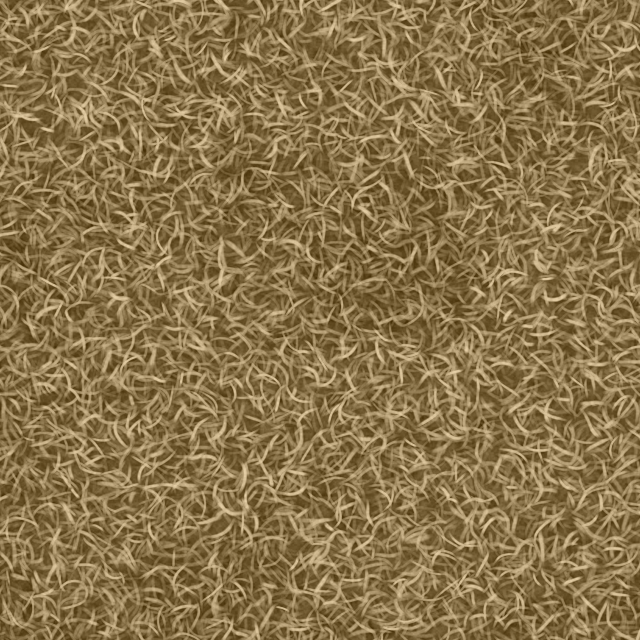
Give the GLSL for this texture, as a Shadertoy shader.

```glsl
// A dense mat of short, pale, curved fibres tangled over a dark brown ground.
// Each layer scatters tapered arcs on a jittered grid; every layer shades the
// one below and is lighter than it, and a fine grain roughens the result.

const int   LAYERS       = 7;
const int   PER_CELL     = 2;       // fibres in each grid cell
const float CELLS        = 25.0;    // grid cells across the canvas
const vec2  HALF_LENGTH  = vec2(0.30, 0.82);     // range, in cells
const vec2  HALF_WIDTH   = vec2(0.0020, 0.0041); // range, in canvas units
const float MAX_BEND     = 0.85;    // curvature, per cell
const float EDGE         = 0.0009;  // softness of the fibre edge
const float SHADOW_SIZE  = 0.0058;
const float SHADOW_DEPTH = 0.048;
const float GROUND_TONE  = 0.42;
const float LOW_TONE     = 0.52;    // fibres of the lowest layer
const float TOP_TONE     = 0.87;    // fibres of the top layer
const float GRAIN        = 0.13;
const float WARP         = 0.006;
const vec3  TINT_OFFSET  = vec3(0.0, -0.088, -0.249);

float hash(vec2 p) {
    return fract(sin(dot(p, vec2(127.1, 311.7))) * 43758.5453);
}

vec4 hash4(vec2 p) {
    vec4 q = vec4(dot(p, vec2(127.1, 311.7)), dot(p, vec2(269.5, 183.3)),
                  dot(p, vec2(419.2, 371.9)), dot(p, vec2(157.3, 233.1)));
    return fract(sin(q) * 43758.5453);
}

float noise(vec2 p) {
    vec2 i = floor(p), f = fract(p);
    f = f * f * (3.0 - 2.0 * f);
    return mix(mix(hash(i), hash(i + vec2(1.0, 0.0)), f.x),
               mix(hash(i + vec2(0.0, 1.0)), hash(i + vec2(1.0, 1.0)), f.x), f.y);
}

// One arc through the origin: x = coverage, y = shadow around it.
vec2 fibre(vec2 p, vec4 shape) {
    float angle = 6.28318 * shape.x;
    float c = cos(angle), s = sin(angle);
    p = vec2(c * p.x + s * p.y, c * p.y - s * p.x);

    float halfLength = mix(HALF_LENGTH.x, HALF_LENGTH.y, shape.y);
    float bend = MAX_BEND * (2.0 * shape.z - 1.0);
    float slope = 2.0 * bend * p.x;
    float d = abs(p.y - bend * p.x * p.x) / sqrt(1.0 + slope * slope) / CELLS;

    float along = abs(p.x) / halfLength;
    float fade = 1.0 - smoothstep(0.35, 1.0, along);
    float width = mix(HALF_WIDTH.x, HALF_WIDTH.y, shape.w) * (0.55 + 0.45 * fade);
    float soft = max(EDGE, 0.5 / iResolution.y);
    float cover = 1.0 - smoothstep(0.25 * width, width + soft, d);
    float shadow = exp(-d * d / (SHADOW_SIZE * SHADOW_SIZE));
    return vec2(cover, shadow) * fade;
}

// Strongest fibre and shadow of one layer at this place.
vec2 fibreLayer(vec2 p, float seed) {
    vec2 cell = floor(p);
    vec2 best = vec2(0.0);
    for (int y = -1; y <= 1; y++)
    for (int x = -1; x <= 1; x++)
    for (int k = 0; k < PER_CELL; k++) {
        vec2 id = cell + vec2(x, y);
        vec2 key = id + vec2(17.3, 9.7) * seed + vec2(3.1, 41.9) * float(k);
        vec4 place = hash4(key);
        vec4 shape = hash4(key + 71.37);
        float strength = mix(0.35, 1.0, place.z);
        best = max(best, strength * fibre(p - id - place.xy, shape));
    }
    return best;
}

void mainImage(out vec4 fragColor, in vec2 fragCoord) {
    vec2 uv = fragCoord / iResolution.y;

    // Slight warp, so that the arcs wander
    vec2 wander = vec2(noise(uv * 37.0), noise(uv * 37.0 + 53.7)) - 0.5;
    vec2 p = uv + WARP * wander;

    // Mottled ground, with broad patches
    float patches = noise(uv * 7.0 + 4.2) - 0.5;
    float tone = GROUND_TONE + 0.05 * patches + 0.10 * (noise(uv * 85.0) - 0.5);

    // Fibres, from the dull ones below to the pale ones on top
    for (int i = 0; i < LAYERS; i++) {
        float level = float(i) / float(LAYERS - 1);
        float turn = 1.3 * float(i);
        mat2 spin = mat2(cos(turn), sin(turn), -sin(turn), cos(turn));
        vec2 layer = fibreLayer(spin * p * CELLS + 5.37 * float(i), float(i) + 1.0);
        tone -= SHADOW_DEPTH * layer.y;
        float presence = clamp(0.95 + 0.35 * patches, 0.0, 1.0);
        tone = mix(tone, mix(LOW_TONE, TOP_TONE, level), layer.x * presence);
    }

    // Fine grain at two sizes
    tone += GRAIN * (0.6 * noise(uv * 230.0) + 0.4 * noise(uv * 410.0 + 8.1) - 0.5);

    tone = clamp(tone, 0.27, 0.90);
    fragColor = vec4(clamp(vec3(tone) + TINT_OFFSET, 0.0, 1.0), 1.0);
}
```
